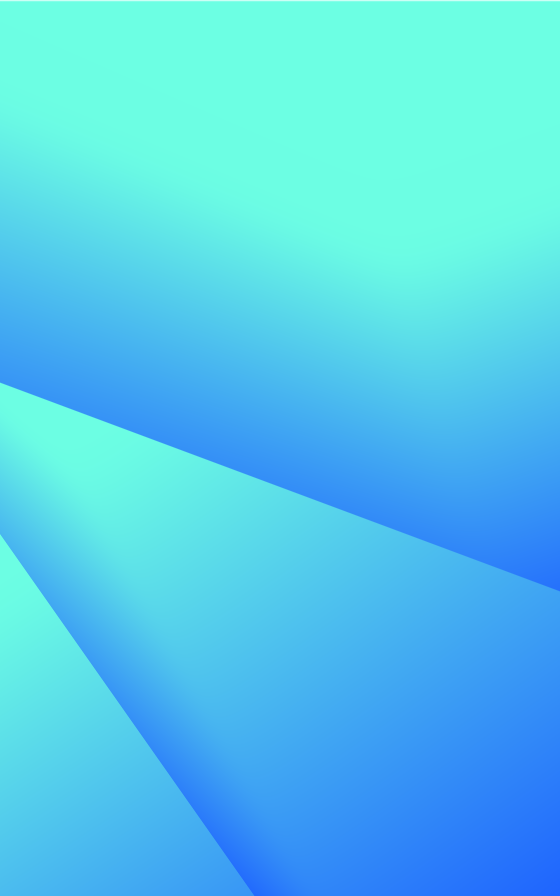
Write a WebGL 1 fragment shader that draws this background.

```glsl
precision highp float;
// Three folded sheets, split by two slanted edges, each shaded mint to blue.
// Every sheet joins linear ramps with a soft maximum, which leaves smooth
// bright creases; the sheets are then layered with antialiased edges.

uniform vec2 u_resolution;

// Maximum of two ramps with a rounded join.
float softMax(float a, float b, float roundness) {
    return 0.5 * (a + b + sqrt((a - b) * (a - b) + roundness * roundness));
}

// Coverage of the area below a slanted line, in top-down coordinates.
float belowLine(vec2 p, float start, float slope) {
    float dist = (p.y - start - slope * p.x) / length(vec2(slope, 1.0));
    float blur = 0.75 / u_resolution.y;
    return smoothstep(-blur, blur, dist);
}

// Upper sheet: a wide flat top falling away on both sides of a crease.
float upperShade(vec2 p) {
    float left = (p.y - 0.117 - 0.256 * p.x) / (0.469 - 0.095 * p.x);
    float right = (p.y + 0.231 * p.x - 0.465) / 0.482;
    return softMax(0.0, softMax(left, right, 0.05), 0.05);
}

// Middle wedge: a gentle slope to the right, a steep one to its lower edge.
float wedgeShade(vec2 p) {
    float gentle = 0.504 * p.x + 1.152 * p.y - 0.69;
    float steep = 3.3 * p.y - 1.878 * p.x - 1.517;
    return softMax(0.0, softMax(gentle, steep, 0.06), 0.04);
}

// Lower corner: one diagonal ramp.
float cornerShade(vec2 p) {
    return softMax(0.0, 0.528 * p.x + 1.306 * p.y - 0.886, 0.04);
}

void main() {
    vec2 uv = gl_FragCoord.xy / u_resolution;
    vec2 p = vec2(uv.x, 1.0 - uv.y);

    // Layer the sheets from top to bottom.
    float shade = upperShade(p);
    shade = mix(shade, wedgeShade(p), belowLine(p, 0.427, 0.233));
    shade = mix(shade, cornerShade(p), belowLine(p, 0.596, 0.889));

    vec3 mint = vec3(0.425, 1.0, 0.89);
    vec3 blue = vec3(0.11, 0.37, 1.0);
    vec3 color = mix(mint, blue, clamp(shade, 0.0, 1.0));

    // Pale hairline along the top border.
    float hairline = 1.0 - smoothstep(0.001, 0.002, p.y);
    color = mix(color, vec3(0.9, 1.0, 0.98), 0.8 * hairline);

    gl_FragColor = vec4(color, 1.0);
}
```
